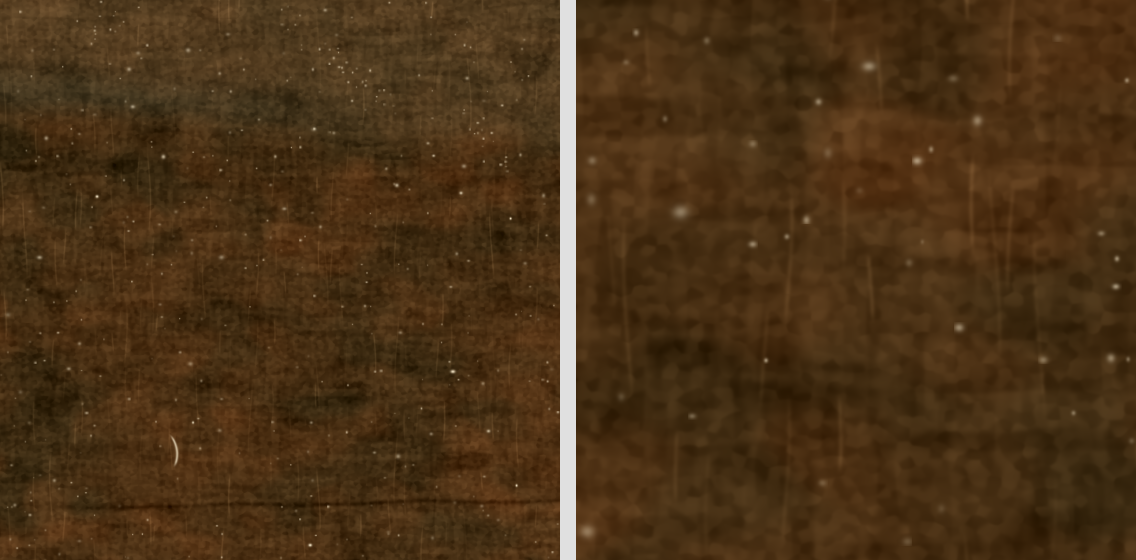
Left, the full canvas; right, a detail of the centre.
This texture is drawn by a WebGL 1 fragment shader. Its source:

```glsl
precision highp float;
// Aged dark brown varnished wood: olive upper band, fine grain, scratches, pale dust and a crack.

#define BODY_COLOR vec3(0.288, 0.187, 0.077)
#define BAND_COLOR vec3(0.325, 0.237, 0.125)
#define MOSS_COLOR vec3(0.275, 0.220, 0.125)
#define DUST_COLOR vec3(0.92, 0.86, 0.74)
#define TONE_TINT vec3(1.0, 0.84, 0.64)
#define HUE_SHIFT vec3(0.085, 0.005, -0.015)
#define GRAIN 0.085
#define STREAKS 0.070
#define WEAVE 0.055
#define MOTTLE 0.060
#define SCRATCH_GAIN 0.085

uniform vec2 u_resolution;

float hash(vec2 p) {
  vec3 q = fract(vec3(p.xyx) * vec3(0.1031, 0.1030, 0.0973));
  q += dot(q, q.yzx + 33.33);
  return fract((q.x + q.y) * q.z);
}

vec2 hash2(vec2 p) {
  return vec2(hash(p + 17.3), hash(p + 61.7));
}

// Smooth cellular noise, centred on zero: nearby cell values blended by distance.
float cellNoise(vec2 p) {
  vec2 cell = floor(p);
  float sum = 0.0, weights = 0.0;
  for (int j = -1; j <= 1; j++) {
    for (int i = -1; i <= 1; i++) {
      vec2 id = cell + vec2(float(i), float(j));
      vec2 d = id + hash2(id) - p;
      float w = exp(-5.0 * dot(d, d));
      sum += w * hash(id + 5.1);
      weights += w;
    }
  }
  return sum / weights - 0.5;
}

float segmentDistance(vec2 p, vec2 a, vec2 b) {
  vec2 ab = b - a;
  return length(p - a - ab * clamp(dot(p - a, ab) / dot(ab, ab), 0.0, 1.0));
}

float ridge(float d, float width) {
  return exp(-d * d / (width * width));
}

// One soft dot per chosen cell, with random size and brightness.
float specks(vec2 p, float count, float share, float radius, float seed) {
  vec2 id = floor(p * count) + seed;
  vec2 center = 0.25 + 0.5 * hash2(id);
  float r = radius * mix(0.6, 1.2, hash(id + 3.7));
  vec2 d = (fract(p * count) - center) / count;
  d.x *= mix(0.7, 1.3, hash(id + 8.2));
  float strength = mix(0.25, 1.0, hash(id + 11.9));
  return step(hash(id), share) * strength * ridge(length(d), r);
}

// Thin upright scratches of random length, slightly bent.
float scratches(vec2 p, vec2 count, float seed) {
  vec2 q = p * count;
  q.y += 7.0 * hash(vec2(floor(q.x), seed));
  vec2 id = floor(q) + seed;
  vec2 f = fract(q);
  float x = 0.3 + 0.4 * hash(id + 2.3) + 0.08 * sin(f.y * 5.0 + id.x);
  float halfLength = mix(0.12, 0.42, hash(id + 4.9));
  float body = 1.0 - smoothstep(halfLength * 0.6, halfLength, abs(f.y - 0.5));
  return step(hash(id), 0.42) * hash(id + 9.4) * body * ridge((f.x - x) / count.x, 0.0016);
}

// Chance of dust in a cell, high along a few slanting trails.
float dustShare(vec2 p) {
  float d = segmentDistance(p, vec2(0.165, 0.935), vec2(0.25, 1.0));
  d = min(d, segmentDistance(p, vec2(0.58, 0.91), vec2(0.70, 0.81)));
  d = min(d, segmentDistance(p, vec2(0.83, 0.80), vec2(0.90, 0.71)));
  d = min(d, segmentDistance(p, vec2(0.51, 0.99), vec2(0.53, 0.93)));
  return 0.015 + 0.36 * ridge(d, 0.014);
}

void main() {
  vec2 p = gl_FragCoord.xy / u_resolution.y;
  float broad = cellNoise(p * vec2(4.0, 11.0));
  float patches = cellNoise(p * vec2(16.0, 22.0) + 40.0);
  float streak = cellNoise(p * vec2(15.0, 95.0) + 80.0);

  // Sloping olive band over the brown body
  float edge = 0.80 - 0.055 * p.x + 0.03 * broad + 0.012 * streak;
  float band = smoothstep(edge - 0.035, edge + 0.035, p.y);
  float moss = ridge(p.y - 0.835 + 0.06 * p.x, 0.045) * (1.0 - smoothstep(0.25, 0.75, p.x));
  vec3 color = mix(BODY_COLOR, mix(BAND_COLOR, MOSS_COLOR, moss), band);

  // Layered grain
  float tone = GRAIN * cellNoise(p * vec2(150.0, 175.0));
  tone += STREAKS * streak + MOTTLE * (0.6 * broad + patches);
  tone += WEAVE * cellNoise(p * vec2(130.0, 28.0) + 120.0);
  tone -= 0.025 * ridge(p.y - edge + 0.065, 0.035);

  // Dark stains, long shadow lines and the low crack
  float blot = smoothstep(0.17, 0.40, cellNoise(p * vec2(24.0, 32.0) + 200.0));
  tone -= 0.045 * blot;
  float bend = 0.885 - 0.16 * p.x * p.x - 0.03 * p.x + 0.012 * broad;
  tone -= 0.055 * ridge(p.y - bend, 0.011) * (1.0 - smoothstep(0.35, 0.8, p.x)) * (0.8 + streak);
  float crackY = 0.092 + 0.014 * p.x + 0.002 * sin(p.x * 19.0) + 0.003 * patches;
  float crackFade = smoothstep(0.08, 0.2, p.x) * (0.75 + 0.8 * patches);
  tone -= 0.10 * ridge(p.y - crackY, 0.0042) * crackFade;
  color += tone * TONE_TINT;
  color += HUE_SHIFT * (0.7 * broad + 0.6 * patches) * (1.0 - 0.6 * band);

  // Faint scratches
  float scratch = scratches(p, vec2(38.0, 8.0), 0.0) + scratches(p + 0.013, vec2(23.0, 5.0), 50.0);
  color += SCRATCH_GAIN * scratch * TONE_TINT;

  // Pale dust: scattered dots, fine powder and trails
  float dust = specks(p, 19.0, 0.10, 0.0034, 10.0);
  dust += 0.5 * specks(p + 0.007, 42.0, 0.07, 0.0026, 90.0);
  vec2 cellCenter = (floor(p * 120.0) + 0.5) / 120.0;
  dust += 0.6 * specks(p, 120.0, dustShare(cellCenter), 0.0022, 300.0);

  // One curved pale chip
  vec2 chip = p - vec2(0.316, 0.195);
  float chipLine = chip.x + 10.0 * chip.y * chip.y + 0.12 * chip.y;
  dust += 0.75 * ridge(chipLine, 0.0024) * (1.0 - smoothstep(0.018, 0.031, abs(chip.y)));

  color = mix(color, DUST_COLOR, clamp(dust, 0.0, 1.0));
  gl_FragColor = vec4(clamp(color, 0.0, 1.0), 1.0);
}
```
